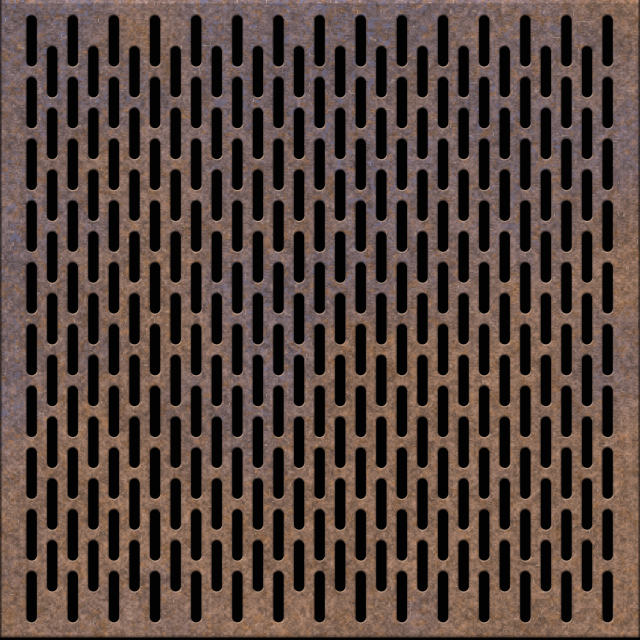
Write a three.js fragment shader that draws this texture.

```glsl
// A rusty steel grille: 29 staggered columns of upright round-ended slots.
// Each slot is a capsule distance on a clamped lattice, with a lit lower rim;
// layered value noise gives the rust its patches, mottling and flecks.
varying vec2 vUv;

const vec2 PITCH = vec2(0.03214, 0.09650);
const vec2 FIRST = vec2(0.0495, 0.0675);   // centre of the lower left slot
const float LAST_COLUMN = 28.0;
const float LAST_ROW = 9.0;
const float RADIUS = 0.0081;
const float HALF_SPINE = 0.0318;
const float SOFT = 0.0011;

const vec3 HOLE = vec3(0.012, 0.007, 0.007);
const vec3 BROWN = vec3(0.535, 0.415, 0.345);
const vec3 MAUVE = vec3(0.455, 0.385, 0.395);
const vec3 ORANGE = vec3(0.56, 0.39, 0.25);
const vec3 BLUE = vec3(0.43, 0.43, 0.56);
const vec3 PALE = vec3(0.70, 0.61, 0.55);
const vec3 RIM_LIGHT = vec3(0.78, 0.66, 0.57);

float hash(vec2 p) {
  return fract(sin(dot(p, vec2(127.1, 311.7))) * 43758.5453);
}

float noise(vec2 p) {
  vec2 i = floor(p);
  vec2 f = fract(p);
  f = f * f * (3.0 - 2.0 * f);
  return mix(mix(hash(i), hash(i + vec2(1.0, 0.0)), f.x),
             mix(hash(i + vec2(0.0, 1.0)), hash(i + vec2(1.0, 1.0)), f.x), f.y);
}

float fbm(vec2 p) {
  float sum = 0.0;
  float amp = 0.5;
  for (int i = 0; i < 4; i++) {
    sum += amp * noise(p);
    p = p * 2.03 + 17.3;
    amp *= 0.5;
  }
  return sum / 0.9375;
}

// Offset from the centre of the nearest slot; odd columns hold one slot fewer
vec2 slotOffset(vec2 p) {
  float column = clamp(floor((p.x - FIRST.x) / PITCH.x + 0.5), 0.0, LAST_COLUMN);
  float odd = mod(column, 2.0);
  float shift = 0.5 * odd;
  float row = floor((p.y - FIRST.y) / PITCH.y - shift + 0.5);
  row = clamp(row, 0.0, LAST_ROW - odd);
  return p - FIRST - PITCH * vec2(column, row + shift);
}

// Vector from the slot's spine to the point
vec2 fromSpine(vec2 q, float halfSpine) {
  return vec2(q.x, q.y - clamp(q.y, -halfSpine, halfSpine));
}

vec3 rust(vec2 p) {
  // Broad patches: cooler toward the upper left
  float cool = fbm(p * 5.0 + 3.0) + 0.35 * (p.y - p.x);
  vec3 color = mix(BROWN, MAUVE, smoothstep(0.25, 0.75, cool));

  // Mottling and fine grain
  float blotch = fbm(p * 85.0);
  float grain = noise(p * 210.0 + 9.0);
  float grit = noise(p * 430.0 + 31.0);
  color = mix(color, ORANGE, 0.55 * smoothstep(0.5, 0.8, fbm(p * 110.0 + 50.0)));
  color *= 1.0 + 0.32 * (blotch - 0.5) + 0.26 * (grain - 0.5) + 0.26 * (grit - 0.5);
  color *= 0.93 + 0.16 * fbm(p * 9.0 + 70.0);

  // Bluish and pale flecks
  float blueArea = smoothstep(0.4, 0.8, cool);
  color = mix(color, BLUE, 0.6 * blueArea * smoothstep(0.66, 0.85, noise(p * 170.0 + 80.0)));
  return mix(color, PALE, 0.6 * smoothstep(0.83, 0.97, noise(p * 240.0 + 120.0)));
}

// Light along the top, shade along the sides and a dark lower edge
vec3 plateEdge(vec3 color, vec2 p) {
  float side = min(p.x, 1.0 - p.x);
  color *= mix(0.45, 1.0, smoothstep(0.0005, 0.0045, side));
  color *= 1.0 + 0.22 * smoothstep(0.993, 0.997, p.y);
  color *= mix(0.65, 1.0, smoothstep(0.004, 0.010, p.y));
  return mix(HOLE, color, smoothstep(0.003, 0.005, p.y));
}

void main() {
  vec3 color = plateEdge(rust(vUv), vUv);

  // Slot rim, worn unevenly and lit from the upper left
  vec2 away = fromSpine(slotOffset(vUv), HALF_SPINE);
  float d = length(away) - RADIUS;
  float facing = dot(away / max(length(away), 0.0001), vec2(0.30, -0.954));
  float rim = 1.0 - smoothstep(0.0005, 0.0032, d);
  float wear = 0.55 + 0.6 * noise(vUv * 130.0 + 200.0);
  color = mix(color, RIM_LIGHT, rim * wear * 0.8 * smoothstep(0.1, 0.95, facing));
  color *= 1.0 - rim * (0.18 + 0.3 * smoothstep(0.1, 0.9, -facing))
               * (1.0 - smoothstep(0.2, 0.8, facing));

  // Open slot
  color = mix(HOLE, color, smoothstep(-SOFT, SOFT, d));
  gl_FragColor = vec4(color, 1.0);
}
```
